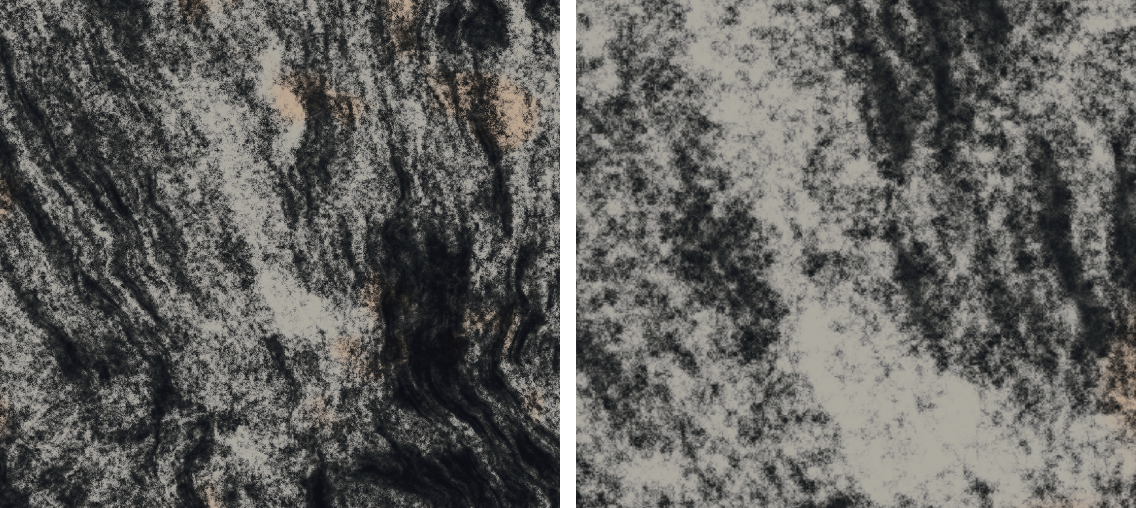
Left: the whole. Right: its middle third, enlarged.
This texture is drawn by a WebGL 1 fragment shader. Its source:

```glsl
precision highp float;
// Polished black gneiss: pale grainy streaks flowing and folding through dark stone.
uniform vec2 u_resolution;

// Palette from darkest mineral to palest feldspar
const vec3 PITCH    = vec3(0.045, 0.050, 0.075);
const vec3 BLACK    = vec3(0.080, 0.090, 0.110);
const vec3 CHARCOAL = vec3(0.150, 0.160, 0.160);
const vec3 SLATE    = vec3(0.230, 0.230, 0.230);
const vec3 ASH      = vec3(0.320, 0.320, 0.310);
const vec3 SILVER   = vec3(0.430, 0.430, 0.420);
const vec3 FELDSPAR = vec3(0.570, 0.560, 0.550);
const vec3 CREAM    = vec3(0.680, 0.670, 0.630);
const vec3 RUST     = vec3(1.180, 0.970, 0.800);

// Flow of the streaks, in canvas heights
const float TILT_LEFT   = 0.58;
const float TILT_RIGHT  = 0.04;
const float FOLD_SCALE  = 3.4;
const float FOLD_BOTTOM = 0.25;
const float FOLD_TOP    = 0.06;
const float FOLD_RIGHT  = 0.09;
const float RIPPLE      = 0.034;
const float FRAY        = 0.014;

// Feature sizes and contrast
const vec2  BAND_FREQ   = vec2(7.0, 1.3);
const vec2  STREAK_FREQ = vec2(19.0, 2.8);
const float CLOT_FREQ   = 21.0;
const float GRAIN_FREQ  = 115.0;
const float GRAIN_DARK  = 0.30;
const float GRAIN_PALE  = 0.80;
const float CONTRAST    = 1.75;
const float NOISE_SD    = 0.214;

float hash(vec2 p) {
  vec3 q = fract(vec3(p.xyx) * 0.1031);
  q += dot(q, q.yzx + 33.33);
  return fract((q.x + q.y) * q.z);
}

// Value noise, centred on zero with roughly unit deviation
float noise(vec2 p) {
  vec2 i = floor(p), f = fract(p);
  f = f * f * (3.0 - 2.0 * f);
  float low  = mix(hash(i), hash(i + vec2(1.0, 0.0)), f.x);
  float high = mix(hash(i + vec2(0.0, 1.0)), hash(i + vec2(1.0)), f.x);
  return (mix(low, high, f.y) - 0.5) / NOISE_SD;
}

vec2 noise2(vec2 p) {
  return vec2(noise(p + 40.0), noise(p + vec2(91.0, 67.0))) * NOISE_SD;
}

// Octaves of noise, rescaled to unit deviation
float layers(vec2 p, float gain) {
  float sum = 0.0, power = 0.0, weight = 1.0;
  for (int i = 0; i < 4; i++) {
    sum += weight * noise(p);
    power += weight * weight;
    p = p * 2.07 + 19.3;
    weight *= gain;
  }
  return sum * inversesqrt(power);
}

// Soft elliptical mass, 1 inside and 0 outside
float pocket(vec2 p, vec2 centre, vec2 radii) {
  return 1.0 - smoothstep(0.55, 1.15, length((p - centre) / radii));
}

// Adds the next palette colour as the brightness rank rises from a to b
vec3 ramp(vec3 c, vec3 next, float a, float b, float rank) {
  return mix(c, next, clamp((rank - a) / (b - a), 0.0, 1.0));
}

vec3 stoneColor(float rank) {
  vec3 c = ramp(PITCH, BLACK, 0.0, 0.10, rank);
  c = ramp(c, CHARCOAL, 0.10, 0.32, rank);
  c = ramp(c, SLATE, 0.32, 0.53, rank);
  c = ramp(c, ASH, 0.53, 0.70, rank);
  c = ramp(c, SILVER, 0.70, 0.85, rank);
  c = ramp(c, FELDSPAR, 0.85, 0.95, rank);
  return ramp(c, CREAM, 0.95, 1.0, rank);
}

void main() {
  vec2 p = gl_FragCoord.xy / u_resolution.y;

  // Fold, ripple and fray the plane, most strongly at the bottom and right
  float right = smoothstep(0.62, 0.92, p.x);
  float fold = mix(FOLD_BOTTOM, FOLD_TOP, smoothstep(0.18, 0.55, p.y));
  vec2 ragged = RIPPLE * noise2(p * 13.0) + FRAY * noise2(p * 37.0);
  vec2 q = p + (fold + FOLD_RIGHT * right) * noise2(p * FOLD_SCALE) + ragged;

  // Flow coordinates: x across the streaks, y along them
  float tilt = mix(TILT_LEFT, TILT_RIGHT, smoothstep(0.0, 0.85, q.x));
  vec2 flow = vec2(q.x + tilt * (q.y - 0.5), q.y);

  // Broad bands, fine streaks and rounded clots
  float band = noise(flow * BAND_FREQ + 5.0);
  float streak = layers(flow * STREAK_FREQ, 0.8);
  float clot = layers(q * CLOT_FREQ * vec2(1.0, 0.7), 0.75);
  float clotting = mix(0.35, 0.85, max(right, 1.0 - smoothstep(0.2, 0.5, p.y)));
  float tone = (0.6 * band + streak + clotting * clot)
             * inversesqrt(1.36 + clotting * clotting);

  // Pale feldspar masses and one dark seam
  vec2 r = p + 2.2 * ragged + 0.06 * noise2(p * 7.0);
  float pale = max(pocket(r, vec2(0.61, 0.38), vec2(0.14, 0.065)),
                   pocket(r, vec2(0.55, 0.80), vec2(0.04, 0.15)));
  float seam = pocket(r, vec2(0.66, 0.74), vec2(0.045, 0.28));
  tone += 1.5 * pale - 0.9 * seam - 0.06;

  // Crystal grain, strongest in the pale mineral
  float grain = layers(p * GRAIN_FREQ + 7.0, 0.85);
  tone += grain * mix(GRAIN_DARK, GRAIN_PALE, smoothstep(-0.9, 0.8, tone));
  float rank = 1.0 / (1.0 + exp(-CONTRAST * tone / 1.15));

  // Faint rust stains
  float stain = 0.5 * smoothstep(1.1, 2.1, noise(p * 5.0 + 61.0) + 0.4 * noise(p * 19.0));
  gl_FragColor = vec4(stoneColor(rank) * mix(vec3(1.0), RUST, stain), 1.0);
}
```
